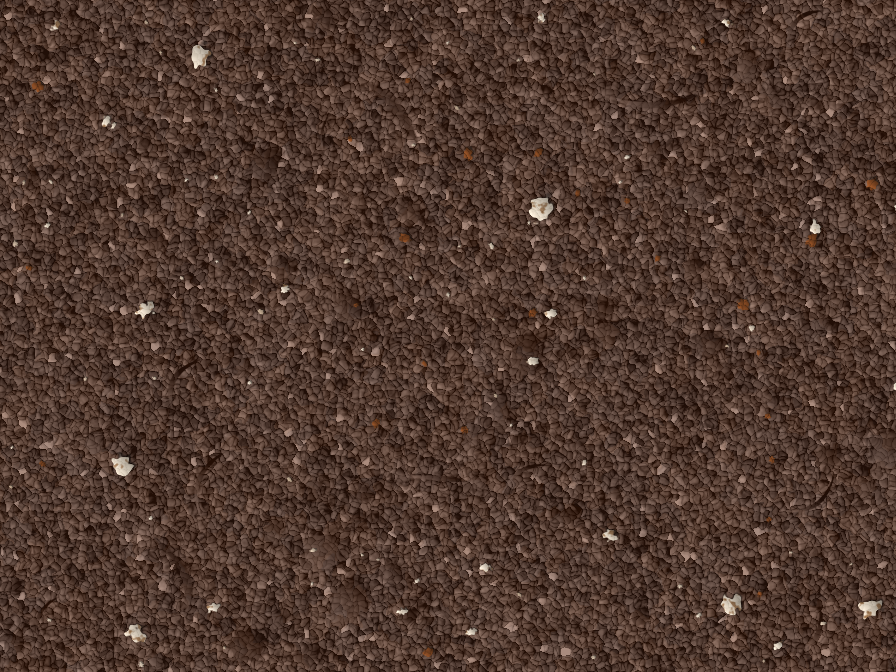
Reproduce this texture procedurally as a WebGL 1 fragment shader.

```glsl
precision highp float;
// Dark garden soil: cellular grains over gradient-noise clumps, lit from the
// lower left, with scattered crumbs, pebbles, root bits, rust flecks and pale
// mineral chips. Each kind is one call of the same jittered-grid scatter.
uniform vec2 u_resolution;

const vec2 LIGHT = vec2(-0.77, -0.64);
const vec3 SOIL = vec3(0.33, 0.24, 0.20);
const vec3 TONE_STEP = vec3(0.083, 0.077, 0.074);
const vec3 RUST = vec3(0.56, 0.31, 0.15);
const vec3 CHIP = vec3(0.88, 0.83, 0.76);
const vec3 CHIP_STAIN = vec3(0.60, 0.46, 0.33);

vec2 hash2(vec2 c) {
  vec3 q = fract(c.xyx * vec3(0.1031, 0.1030, 0.0973));
  q += dot(q, q.yzx + 33.33);
  return fract((q.xx + q.yz) * q.zy);
}

float corner(vec2 cell, vec2 offset) {
  float a = 6.2832 * hash2(cell).x;
  return dot(vec2(cos(a), sin(a)), offset);
}

float gradientNoise(vec2 p) {
  vec2 i = floor(p), f = p - i;
  vec2 w = f * f * f * (f * (f * 6.0 - 15.0) + 10.0);
  vec2 e = vec2(1.0, 0.0);
  float low = mix(corner(i, f), corner(i + e, f - e), w.x);
  float high = mix(corner(i + e.yx, f - e.yx), corner(i + 1.0, f - 1.0), w.x);
  return mix(low, high, w.y);
}

// Packed grains: x = random value, y = lighting, z = crevice (0) to body (1)
vec3 grains(vec2 p, float seed) {
  vec2 cell = floor(p), nearestOffset = vec2(0.0);
  float nearest = 9.0, second = 9.0, id = 0.0;
  for (int y = -1; y <= 1; y++) {
    for (int x = -1; x <= 1; x++) {
      vec2 c = cell + vec2(x, y);
      vec2 offset = p - c - hash2(c + seed);
      float d = length(offset);
      if (d < nearest) {
        second = nearest;
        nearest = d;
        nearestOffset = offset;
        id = hash2(c + seed + 71.0).x;
      } else {
        second = min(second, d);
      }
    }
  }
  return vec3(id, dot(nearestOffset, LIGHT), smoothstep(0.0, 0.38, second - nearest));
}

// Radius of a point in a bent, rotated ellipse; 1 lies on the rim
float ellipseRadius(vec2 d, float angle, float size, float aspect, float bend) {
  float c = cos(angle), s = sin(angle);
  vec2 q = vec2(c * d.x + s * d.y, c * d.y - s * d.x) / size;
  q.y += bend * (q.x * q.x - 0.4);
  return length(vec2(q.x, q.y / aspect));
}

// Scattered pieces: x = mask, y = shadow, z = lighting, w = random value
// sizes = least and greatest radius, in cells
vec4 scatter(vec2 uv, float cells, float density, vec2 sizes, float aspect,
             float rough, float bend, float seed) {
  vec2 p = uv * cells, cell = floor(p);
  float soft = 0.8 * cells / u_resolution.y;
  vec4 result = vec4(0.0);
  for (int y = -1; y <= 1; y++) {
    for (int x = -1; x <= 1; x++) {
      vec2 c = cell + vec2(x, y);
      vec2 pick = hash2(c + seed);
      if (pick.x > density) continue;
      vec2 shape = hash2(c + seed + 37.0);
      float size = mix(sizes.x, sizes.y, shape.x * shape.x);
      vec2 d = p - c - mix(vec2(0.2), vec2(0.8), hash2(c + seed + 91.0));
      float angle = 6.2832 * shape.y;
      float flatness = aspect * mix(0.8, 1.2, pick.y);
      float curve = bend * (pick.y - 0.5);
      float wobble = rough * gradientNoise(d / size * 1.5 + c * 7.3);
      vec2 shadowOffset = d + LIGHT * size * 0.3 * aspect;
      float rim = ellipseRadius(d, angle, size, flatness, curve) + wobble;
      float shadowRim = ellipseRadius(shadowOffset, angle, size, flatness, curve) + wobble;
      float mask = smoothstep(-soft, soft, (1.0 - rim) * size * flatness);
      result.y = max(result.y, 1.0 - smoothstep(0.75, 1.35, shadowRim));
      if (mask > result.x) {
        result.x = mask;
        result.z = dot(d, LIGHT) / (size * sqrt(flatness));
        result.w = shape.y;
      }
    }
  }
  return result;
}

// Lays lumps of earth over a tone, keeping some of the grain on their faces
float addLumps(float tone, vec4 lump, float base, float grain, float shadow) {
  float face = base + 0.9 * lump.z + 1.2 * (lump.w - 0.5) + grain;
  return mix(tone - shadow * lump.y, face, lump.x);
}

// Lays coloured pieces over the soil, with their shadows
vec3 addPieces(vec3 color, vec4 piece, vec3 tint) {
  vec3 lit = tint * (0.93 + 0.2 * piece.z);
  return mix(color * (1.0 - 0.5 * piece.y), lit, piece.x);
}

void main() {
  vec2 uv = gl_FragCoord.xy / u_resolution.y;
  vec2 warp = vec2(gradientNoise(uv * 70.0), gradientNoise(uv * 70.0 + 40.0));
  vec3 fine = grains(uv * 112.0 + 0.7 * warp, 5.0);
  vec3 coarse = grains(uv * 48.0 + 0.6 * warp, 23.0);
  float clumps = gradientNoise(uv * 22.0) + 0.6 * gradientNoise(uv * 6.0 + 9.0);
  float grit = gradientNoise(uv * 190.0 + 3.0);
  // Ground tone, in palette steps around the mean soil colour
  float grain = 1.7 * (fine.x - 0.5) + 2.0 * fine.y + 1.4 * (fine.z - 0.65) + 0.9 * grit;
  float tone = grain + 0.9 * coarse.y + 0.8 * (coarse.z - 0.7) + 0.6 * (coarse.x - 0.5);
  tone += 0.7 * clumps + 2.2 * step(0.985, fine.x);
  // Crumbs, clods, roots and pebbles
  tone = addLumps(tone, scatter(uv, 34.0, 0.22, vec2(0.16, 0.30), 0.8, 0.5, 0.0, 11.0), -0.1, 0.65 * grain, 0.8);
  tone = addLumps(tone, scatter(uv, 16.0, 0.24, vec2(0.15, 0.28), 0.8, 0.5, 0.0, 131.0), -0.2, 0.55 * grain, 1.1);
  tone = addLumps(tone, scatter(uv, 5.5, 0.35, vec2(0.13, 0.32), 0.09, 0.3, 0.8, 57.0), -0.9, 0.3 * grain, 0.9);
  tone = addLumps(tone, scatter(uv, 7.0, 0.22, vec2(0.12, 0.24), 0.82, 0.35, 0.0, 211.0), -0.2, 0.5 * grain, 1.4);
  vec3 color = SOIL + TONE_STEP * clamp(tone - 0.1, -2.4, 4.0);
  color += vec3(0.018, 0.0, -0.014) * (coarse.x - 0.5);
  // Rust flecks and pale chips
  vec4 flecks = scatter(uv, 12.0, 0.11, vec2(0.05, 0.12), 0.8, 0.6, 0.0, 307.0);
  vec4 specks = scatter(uv, 20.0, 0.13, vec2(0.045, 0.10), 0.7, 0.7, 0.0, 401.0);
  vec4 chips = scatter(uv, 8.0, 0.23, vec2(0.05, 0.14), 0.72, 0.9, 0.0, 503.0);
  float stain = smoothstep(0.05, 0.45, warp.x + 0.5 * grit + 0.3 * (chips.w - 0.5));
  color = addPieces(color, flecks, RUST * (0.85 + 0.12 * grain));
  color = addPieces(color, specks, mix(CHIP, CHIP_STAIN, 0.5 * specks.w));
  color = addPieces(color, chips, mix(CHIP, CHIP_STAIN, stain) + 0.03 * grain);
  gl_FragColor = vec4(clamp(color, 0.0, 1.0), 1.0);
}
```
